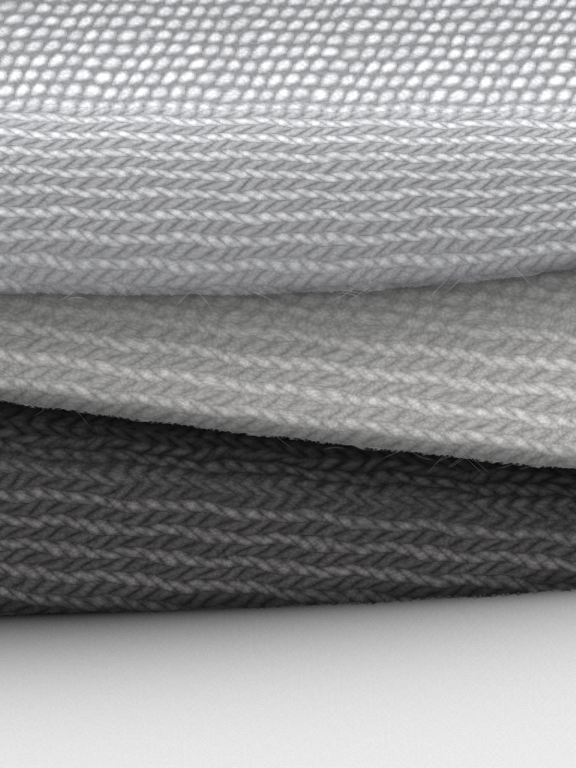
Give the GLSL for this texture, as a Shadertoy shader.

```glsl
// Three folded layers of ribbed grey knitwear resting on a pale table.
// Each fold is bounded by a polynomial edge; its stitches are slanted strands
// in mirrored rows, roughened by cellular wool fuzz and shaded by depth.

float hash(vec2 p) {
    return fract(sin(dot(p, vec2(127.1, 311.7))) * 4375.5);
}

// Cellular noise: distance to the nearest scattered point
float cells(vec2 p) {
    vec2 home = floor(p);
    float nearest = 2.0;
    for (int j = -1; j <= 1; j++)
        for (int i = -1; i <= 1; i++) {
            vec2 c = home + vec2(i, j);
            vec2 point = c + vec2(hash(c), hash(c + 17.3));
            nearest = min(nearest, length(p - point));
        }
    return nearest;
}

// Layered sines bend the yarn slightly
vec2 wobble(vec2 p) {
    return vec2(sin(p.y * 47.0 + 3.0 * sin(p.x * 21.0)),
                sin(p.x * 39.0 + 2.0 * sin(p.y * 33.0)) + 0.6 * sin(p.x * 93.0 + p.y * 61.0));
}

// Fold edges, as depth below the top of the canvas
float upperEdge(float u)  { return 0.382 + 0.012 * u - 0.045 * u * u * u; }
float middleEdge(float u) { return 0.523 + 0.104 * u - 0.015 * u * u; }
float lowerEdge(float u)  { return 0.800 - 0.012 * u - 0.020 * u * u; }

// Height of one rib per unit of q.y: two rows of strands leaning opposite ways
float stitches(vec2 q) {
    float row = floor(q.y * 2.0);
    float lean = mod(row, 2.0) * 2.0 - 1.0;
    float across = fract(q.y * 2.0) - 0.5;
    float along = q.x + lean * across * 0.95 + hash(vec2(row, 4.0));
    float s = fract(along) - 0.5;
    float strand = 1.0 - 4.0 * s * s;
    float body = sqrt(max(1.0 - 4.0 * across * across, 0.0));
    float vary = 0.8 + 0.2 * hash(vec2(floor(along), row));
    return strand * body * vary;
}

// Purl bumps: short overlapping loops, staggered from row to row
float bumps(vec2 q) {
    float row = floor(q.y);
    vec2 cell = vec2(q.x + 0.5 * mod(row, 2.0) + 0.3 * hash(vec2(row, 9.0)), q.y);
    vec2 f = fract(cell) - 0.5;
    f.y += 0.35 * f.x - 0.5 * f.x * f.x;
    float loop = 1.0 - smoothstep(0.12, 0.55, length(f * vec2(0.85, 1.05)));
    return loop * (0.8 + 0.3 * hash(floor(cell)));
}

// Rounded rib with its bright rope and the groove beside it
float ribbed(vec2 q) {
    float ridge = 0.5 + 0.5 * cos(6.2832 * (q.y - 0.25));
    return 0.5 * stitches(q) + 0.5 * ridge * (0.75 + 0.25 * sin(6.2832 * (q.x + q.y)));
}

void mainImage(out vec4 fragColor, in vec2 fragCoord) {
    vec2 p = fragCoord / iResolution.y;
    float u = fragCoord.x / iResolution.x;
    float t = 1.0 - p.y;
    vec2 bend = wobble(p);
    float fuzz = cells(p * vec2(150.0, 210.0) + bend);
    float grain = hash(floor(p * 512.0)) - 0.5;
    float ragged = 0.004 * (fuzz - 0.45) + 0.0008 * bend.y;
    float e1 = upperEdge(u), e2 = middleEdge(u), e3 = lowerEdge(u);

    // Table with the soft shadow of the pile
    float below = max(t - e3, 0.0);
    float table = 0.93 - mix(0.68, 0.36, u) * exp(-below / 0.06) - 0.22 * exp(-below / 0.008);
    vec3 color = vec3(max(table, 0.06) + 0.02 * grain);

    // Dark fold: loose loops above, slanting ribs below
    float d = max(t - e2, 0.0);
    vec2 q = vec2(p.x * 40.0, (t - 0.06 * u) * 30.0) + bend * vec2(0.1, 0.09);
    float ribs = smoothstep(0.03, 0.11, d);
    float h = mix(0.5 * stitches(q * vec2(1.0, 1.1)) + 0.4 * bumps(q * vec2(0.9, 1.8)), ribbed(q), ribs);
    float tone = mix(0.15, 0.30, smoothstep(0.0, 0.11, d)) * (1.0 - 0.6 * exp(-d / 0.014));
    tone *= mix(0.55, 1.0, smoothstep(0.0, 0.035, e3 - t));
    tone *= mix(0.48, 1.48, h) * (1.12 - 0.28 * fuzz) + 0.08 * grain;
    color = mix(color, tone * vec3(1.01, 0.99, 1.0), 1.0 - smoothstep(-0.002, 0.002, t - e3 - ragged));

    // Middle fold: ribs running parallel to its lower edge
    d = max(t - e1, 0.0);
    q = vec2(p.x * 37.0, (t - e2) * 28.0) + bend * vec2(0.1, 0.07);
    h = mix(0.35 + 0.4 * bumps(q * vec2(0.9, 1.8)), ribbed(q), smoothstep(0.02, 0.08, d + 0.03 - 0.05 * u));
    tone = mix(0.45, 0.61, smoothstep(0.0, 0.12, d)) + 0.09 * u * smoothstep(0.03, 0.16, d);
    tone *= (1.0 - 0.35 * exp(-d / 0.012)) * mix(0.62, 1.0, smoothstep(0.0, 0.04, e2 - t));
    tone *= mix(0.78, 1.22, h) * (1.08 - 0.18 * fuzz) + 0.05 * grain;
    color = mix(color, tone * vec3(1.005, 1.0, 0.995), 1.0 - smoothstep(-0.002, 0.002, t - e2 - ragged));

    // Upper fold: purl field turning over into widening ribs
    float lift = t + (0.382 - e1) * smoothstep(0.16, 0.38, t) - 0.02 * u * (1.0 - 0.5 * u);
    q = vec2(p.x * 44.0, 62.0 * lift - 50.0 * lift * lift) + bend * vec2(0.12, 0.08);
    ribs = smoothstep(0.11, 0.17, t);
    h = mix(bumps(q), ribbed(q), ribs);
    tone = mix(0.75, 0.84, smoothstep(0.0, 0.13, t));
    tone = mix(tone, 0.68, smoothstep(0.14, 0.25, t));
    tone = mix(tone, 0.57, smoothstep(0.25, 0.37, t));
    tone *= mix(0.72, 1.0, smoothstep(0.0, 0.018, e1 - t));
    float relief = 1.0 - 0.35 * smoothstep(0.28, 0.37, t);
    tone *= 1.0 + relief * mix(-0.28, 0.27, h) * mix(0.85, 1.15, ribs);
    tone *= 1.06 - 0.14 * fuzz + 0.05 * grain;
    color = mix(color, tone * vec3(0.995, 0.998, 1.012), 1.0 - smoothstep(-0.0018, 0.0018, t - e1 - ragged));

    // Stray fibres along the two upper edges
    for (int i = 0; i < 28; i++) {
        float k = float(i);
        float x = hash(vec2(k, 1.0));
        float root = i % 2 == 0 ? upperEdge(x) : middleEdge(x);
        vec2 f = vec2(p.x - 0.75 * x, t - root - 0.006 * hash(vec2(k, 2.0)));
        float slope = 2.4 * hash(vec2(k, 3.0)) - 1.2;
        float gap = abs(f.y - slope * f.x - 35.0 * (hash(vec2(k, 5.0)) - 0.5) * f.x * f.x);
        float hair = (1.0 - smoothstep(0.0003, 0.0018, gap)) * (1.0 - smoothstep(0.006, 0.018, abs(f.x)));
        color = mix(color, vec3(i % 2 == 0 ? 0.62 : 0.42), 0.3 * hair);
    }
    fragColor = vec4(clamp(color, 0.0, 1.0), 1.0);
}
```
